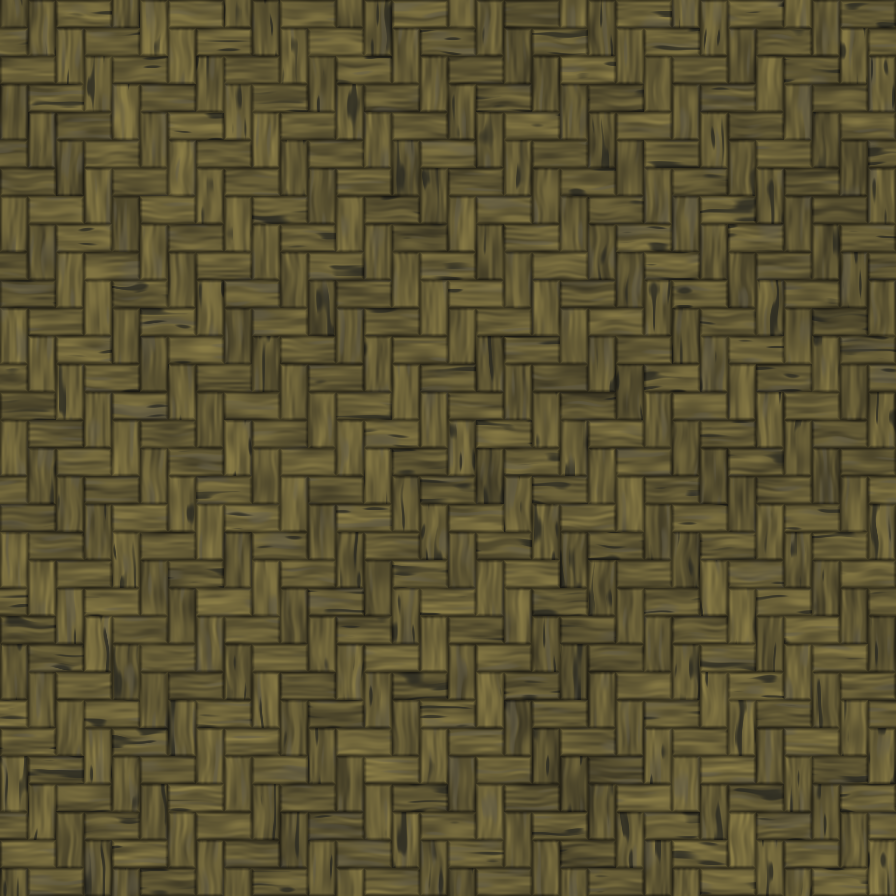
Write a Shadertoy shader that draws this texture.

```glsl
float hash(vec2 p) {
    vec3 q = fract(p.xyx * vec3(0.1031, 0.1030, 0.0973));
    q += dot(q, q.yzx + 33.33);
    return fract((q.x + q.y) * q.z);
}

float noise(vec2 p) {
    vec2 i = floor(p), f = fract(p);
    f = f * f * (3.0 - 2.0 * f);
    return mix(mix(hash(i), hash(i + vec2(1, 0)), f.x),
               mix(hash(i + vec2(0, 1)), hash(i + vec2(1, 1)), f.x), f.y);
}

void mainImage(out vec4 fragColor, in vec2 fragCoord) {
    // Two-over, two-under twill on a 32 by 32 grid of crossings
    vec2 p = fragCoord / iResolution.y * 32.0;
    float pixel = 32.0 / iResolution.y;
    vec2 cell = floor(p), local = fract(p);
    float phase = mod(cell.x + cell.y + 3.0, 4.0);
    bool horizontal = phase < 2.0;
    float stepAlong = mod(phase, 2.0);

    // Visible strip piece: x runs along its two cells, y across its width
    vec2 strip = (horizontal ? local : local.yx) + vec2(stepAlong, 0.0);
    vec2 start = cell - (horizontal ? vec2(stepAlong, 0) : vec2(0, stepAlong));
    vec2 seed = 50.0 * vec2(hash(start + 3.1), hash(start + 47.7));

    // Wavy lengthwise fibres, with a different tone for every piece
    vec2 fibre = strip;
    fibre.y += 0.16 * (noise(strip * vec2(1.1, 1.5) + seed) - 0.5);
    float broad = noise(fibre * vec2(0.5, 4.0) + seed.yx);
    float fine = noise(fibre * vec2(1.2, 9.0) + seed + 17.0);
    float tone = 0.59 + 0.32 * (hash(start + 11.3) - 0.5)
               + 0.45 * (broad - 0.5) + 0.5 * (fine - 0.5)
               + 0.18 * (noise(p * 0.2) - 0.5);
    vec3 color = mix(vec3(0.23, 0.21, 0.135), vec3(0.51, 0.46, 0.26), clamp(tone, 0.0, 1.1));

    // Grey weathering and occasional dark splits
    float grey = smoothstep(0.68, 0.95, noise(fibre * vec2(0.8, 5.0) + seed + 71.0));
    color = mix(color, vec3(0.38, 0.36, 0.29), 0.5 * grey);
    float split = smoothstep(0.76, 0.94, noise(fibre * vec2(0.9, 6.0) + seed.yx + 133.0));
    color = mix(color, vec3(0.15, 0.15, 0.125), 0.75 * split * step(0.45, hash(start + 83.0)));

    // Shadowed gaps around each piece
    vec2 border = min(strip, vec2(2.0, 1.0) - strip);
    float gap = 1.0 - smoothstep(0.0, max(0.125, pixel), min(border.x, border.y));
    float wear = 0.8 + 0.4 * noise(p * 1.7 + 29.0);
    color *= 1.0 - 0.46 * gap * wear;

    fragColor = vec4(color, 1.0);
}
```
